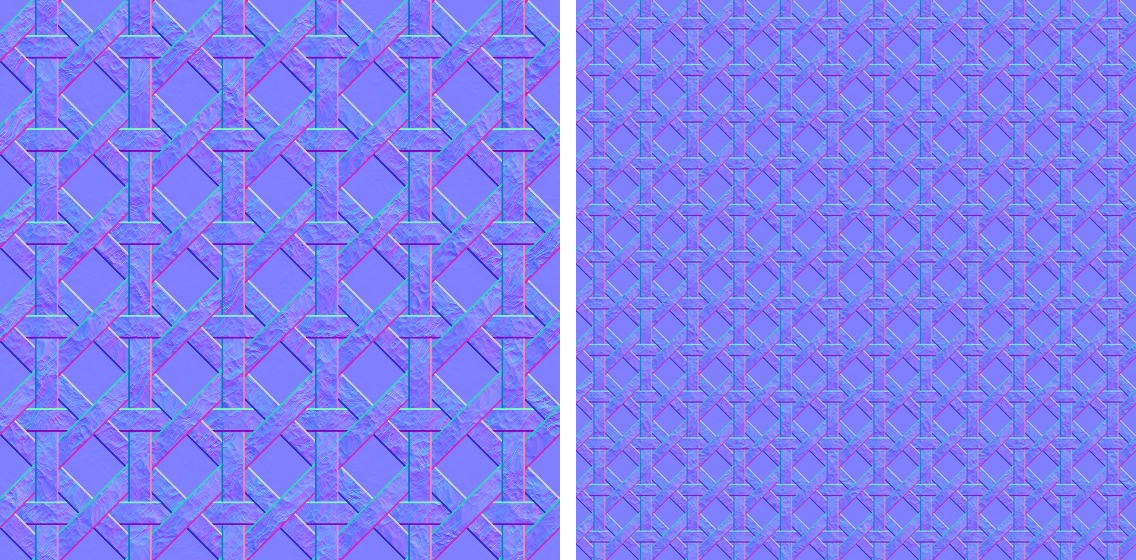
Left: one tile. Right: repeated 2 by 2.
This texture map is drawn by a Shadertoy shader. Its source:

```glsl
#define REPEATS 6.0
#define STRAIGHT_HALF 0.125
#define DIAGONAL_HALF 0.116
#define BEVEL_WIDTH 0.016
#define BEVEL_TILT 2.2
#define BULGE 0.13
#define GRAIN 0.013
#define GRAIN_STEP 0.008
#define FLAT_GRAIN 0.1

const float TAU = 6.2831853;
const float DIAG = 0.7071068;

float hash(vec2 p) {
    vec3 q = fract(p.xyx * vec3(0.1031, 0.1030, 0.0973));
    q += dot(q, q.yzx + 33.33);
    return fract((q.x + q.y) * q.z);
}

// Value noise that wraps after "period" lattice cells
float noise(vec2 p, vec2 period) {
    vec2 i = floor(p), f = p - i;
    f = f * f * f * (f * (f * 6.0 - 15.0) + 10.0);
    vec2 a = mod(i, period), b = mod(i + 1.0, period);
    return mix(mix(hash(a), hash(vec2(b.x, a.y)), f.x),
               mix(hash(vec2(a.x, b.y)), hash(b), f.x), f.y);
}

// Creased leather height, with wrinkles stretched along one diagonal
float leatherHeight(vec2 p) {
    vec2 q = vec2(p.x + p.y, p.y - p.x);
    q += 0.15 * noise(p * 4.0, vec2(4.0 * REPEATS));
    vec2 freq = vec2(4.0, 6.0);
    float height = 0.0, amp = 1.0;
    for (int i = 0; i < 3; i++) {
        float n = noise(q * freq, REPEATS * freq);
        height += amp * (1.0 - abs(2.0 * n - 1.0));
        freq *= 2.0;
        amp *= 0.55;
    }
    return height;
}

// Outward tilt of the leather surface, stronger in some patches
vec2 leatherTilt(vec2 p) {
    float h = leatherHeight(p);
    vec2 rise = vec2(leatherHeight(p + vec2(GRAIN_STEP, 0.0)),
                     leatherHeight(p + vec2(0.0, GRAIN_STEP))) - h;
    float patchy = mix(0.6, 1.4, noise(p * 3.0, vec2(3.0 * REPEATS)));
    return -rise / GRAIN_STEP * GRAIN * patchy;
}

// Lays one strap over the surface; "along" is zero where the strap is highest
void layStrap(inout vec2 tilt, vec2 grain, float across, float along,
              vec2 acrossDir, vec2 alongDir, float halfWidth, float mask, float px) {
    float inside = halfWidth - abs(across);
    float bevel = 1.0 - smoothstep(-0.5 * px, 0.5 * px, inside - BEVEL_WIDTH);
    vec2 strap = grain * (1.0 - 0.7 * bevel)
               + alongDir * BULGE * sin(TAU * along)
               + acrossDir * sign(across) * bevel * BEVEL_TILT;
    tilt = mix(tilt, strap, mask * smoothstep(-0.5 * px, 0.5 * px, inside));
}

void mainImage(out vec4 fragColor, in vec2 fragCoord) {
    vec2 p = fragCoord / iResolution.xy * REPEATS;
    float px = REPEATS / min(iResolution.x, iResolution.y);
    vec2 cell = fract(p) - 0.5;
    float rising = (fract(p.x - p.y) - 0.5) * DIAG;
    float falling = (fract(p.x + p.y) - 0.5) * DIAG;
    vec2 right = vec2(1.0, 0.0), up = vec2(0.0, 1.0);
    vec2 upRight = vec2(DIAG), downRight = vec2(DIAG, -DIAG);

    // Each strap direction takes its own piece of hide
    vec2 grainH = leatherTilt(p);
    vec2 grainV = leatherTilt(p + vec2(1.37, 2.61));
    vec2 grainRising = leatherTilt(p + vec2(3.73, 0.89));
    vec2 grainFalling = leatherTilt(p + vec2(2.19, 4.43));

    // Weave: horizontal, both diagonals, vertical, then horizontal over vertical
    vec2 tilt = grainH * FLAT_GRAIN;
    layStrap(tilt, grainH, cell.y, cell.x, up, right, STRAIGHT_HALF, 1.0, px);
    layStrap(tilt, grainFalling, falling, p.x, upRight, downRight, DIAGONAL_HALF, 1.0, px);
    layStrap(tilt, grainRising, rising, p.x, downRight, upRight, DIAGONAL_HALF, 1.0, px);
    layStrap(tilt, grainV, cell.x, p.y, right, up, STRAIGHT_HALF, 1.0, px);
    float crossing = step(abs(cell.x), STRAIGHT_HALF + 0.045);
    layStrap(tilt, grainH, cell.y, cell.x, up, right, STRAIGHT_HALF, crossing, px);

    // Encode the surface normal as colour
    vec3 normal = normalize(vec3(tilt, 1.0));
    fragColor = vec4(0.5 + 0.5 * normal, 1.0);
}
```
